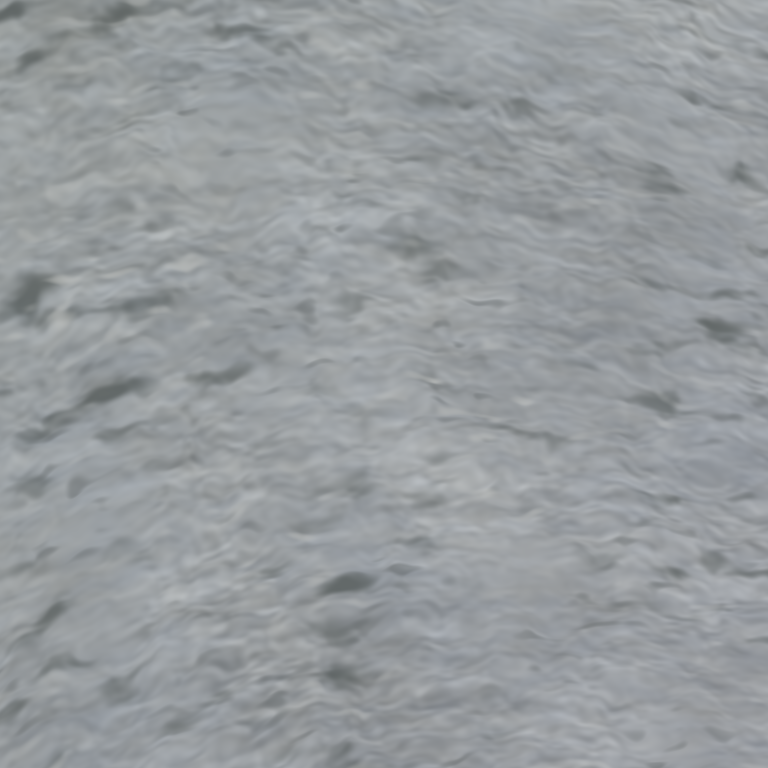
Give the GLSL for this texture, as a Shadertoy shader.

```glsl
// Weathered grey stone with a soft, streaky relief and scattered dark hollows.
// Stretched gradient noise follows a bending grain; differences of one height
// field light the small ledges, and masked noise cuts the hollows.

vec2 hashGradient(vec2 cell) {
    vec2 s = vec2(dot(cell, vec2(127.1, 311.7)), dot(cell, vec2(269.5, 183.3)));
    return 2.0 * fract(sin(s) * 43758.5453) - 1.0;
}

float noise(vec2 p) {
    vec2 i = floor(p), f = fract(p);
    vec2 u = f * f * f * (f * (f * 6.0 - 15.0) + 10.0);
    float a = dot(hashGradient(i), f);
    float b = dot(hashGradient(i + vec2(1, 0)), f - vec2(1, 0));
    float c = dot(hashGradient(i + vec2(0, 1)), f - vec2(0, 1));
    float d = dot(hashGradient(i + vec2(1, 1)), f - vec2(1, 1));
    return mix(mix(a, b, u.x), mix(c, d, u.x), u.y);
}

// Bends the plane so that streaks rise on the left and sink on the right
vec2 grainSpace(vec2 p) {
    p.y -= p.x * (0.5 - 0.3 * p.x - 0.35 * p.y);
    p += 0.025 * vec2(noise(p * 7.0 + 3.0), noise(p * 8.0 + 19.0));
    p += 0.012 * vec2(noise(p * 24.0 + 41.0), noise(p * 26.0 + 67.0));
    return p;
}

// Stone height: three octaves, the finer ones less stretched
float relief(vec2 g) {
    float height = 0.0, weight = 1.0;
    vec2 scale = vec2(12.0, 25.0);
    for (int i = 0; i < 3; i++) {
        height += weight * noise(g * scale + 17.3 * float(i));
        scale *= vec2(2.1, 1.75);
        weight *= 0.65;
    }
    return height;
}

void mainImage(out vec4 fragColor, in vec2 fragCoord) {
    vec2 p = fragCoord / iResolution.y;
    vec2 g = grainSpace(p);

    // Broad shading, streaks and light from above
    float broad = noise(p * vec2(3.0, 4.5) + 8.0) + 0.8 * noise(g * vec2(6.0, 11.0) + 31.0);
    float height = relief(g);
    float ledge = height - relief(g + vec2(0.002, 0.007));
    float roughness = 0.85 + 1.1 * noise(p * 5.0 + 27.0);
    float tone = 0.075 * broad + roughness * (0.065 * height + 0.095 * ledge);
    tone += 0.05 * roughness * noise(g * vec2(48.0, 80.0) + 61.0);

    // Hollows gather in patches and have ragged ends
    float patches = smoothstep(-0.3, 0.25, noise(p * vec2(3.5, 4.5) + 52.0));
    float hollow = noise(g * vec2(10.0, 26.0) + 73.0) - 0.3 * height;
    hollow = patches * smoothstep(0.08, 0.55, hollow);

    // Small dark nicks below the ledges
    float nick = noise(g * vec2(24.0, 52.0) + 87.0) - 0.2 * ledge;
    nick = smoothstep(0.12, 0.5, nick) * smoothstep(-0.2, 0.3, noise(p * 6.0 + 71.0));

    // Pale worn crests
    float crest = noise(g * vec2(18.0, 42.0) + 95.0) + 0.3 * ledge;
    crest = smoothstep(0.12, 0.55, crest) * smoothstep(-0.2, 0.3, noise(p * 4.0 + 33.0));

    // Cool grey stone with faint warm and blue drifts
    vec3 stone = vec3(0.602, 0.620, 0.632) + tone;
    float drift = noise(p * vec2(4.0, 6.0) + 14.0) + noise(g * vec2(20.0, 40.0) + 5.0);
    stone += vec3(0.010, 0.002, -0.014) * drift;
    stone += vec3(0.003, -0.001, 0.008) * (p.x - p.y);
    stone = mix(stone, vec3(0.33, 0.355, 0.35), 0.75 * hollow);
    stone = mix(stone, vec3(0.40, 0.42, 0.425), 0.5 * nick);
    stone = mix(stone, vec3(0.76, 0.765, 0.75), 0.5 * crest);

    fragColor = vec4(stone, 1.0);
}
```
